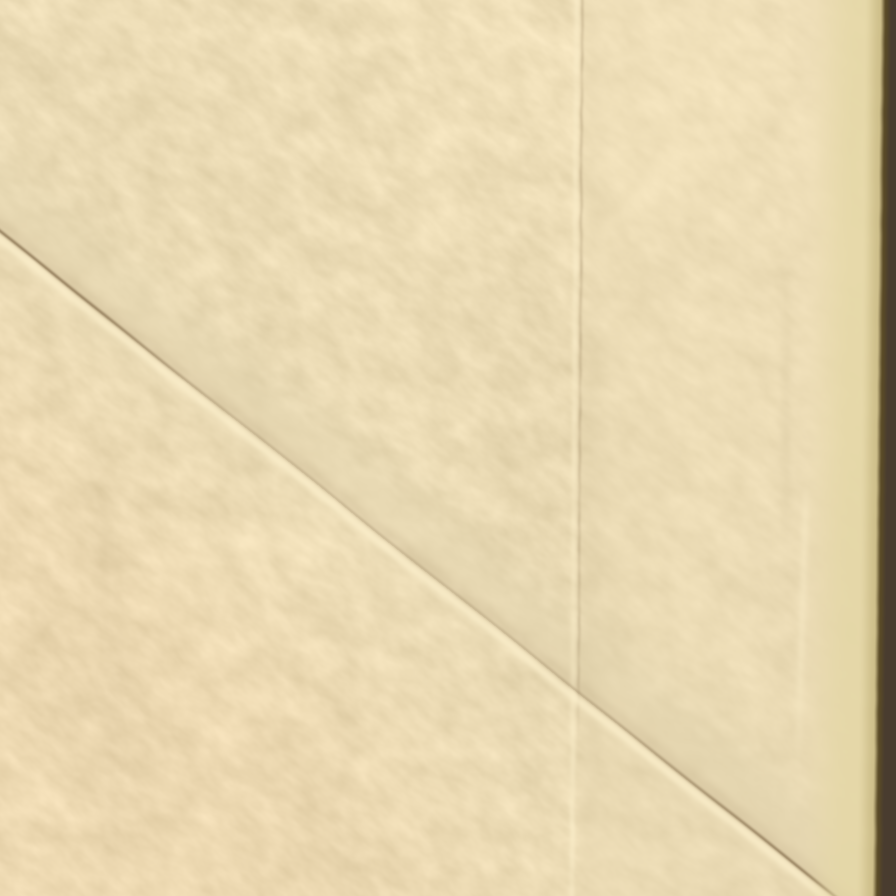
This texture is drawn by a Shadertoy shader. Its source:

```glsl
// Draws a sheet of creased cream paper with a diagonal fold, a vertical fold and a dark right margin.

// Colours
const vec3 PAPER       = vec3(0.920, 0.857, 0.706);
const vec3 WARM_TINT   = vec3(0.008, -0.008, -0.012);
const vec3 EDGE_YELLOW = vec3(0.890, 0.840, 0.640);
const vec3 EDGE_SHADE  = vec3(0.790, 0.730, 0.520);
const vec3 RIM_OLIVE   = vec3(0.350, 0.290, 0.150);
const vec3 MARGIN      = vec3(0.285, 0.235, 0.185);
const vec3 SHADOW      = vec3(0.520, 0.430, 0.300);
const vec3 HIGHLIGHT   = vec3(0.990, 0.940, 0.800);

// Layout, in canvas units
const float FOLD_START = 0.740;    // height of the diagonal at the left side
const float FOLD_SLOPE = -0.795;
const float CREASE_X   = 0.6385;   // foot of the vertical crease
const float CREASE_TILT = 0.005;
const float MARGIN_X   = 0.977;    // foot of the dark margin
const float MARGIN_TILT = 0.009;

// Texture
const float MOTTLE_SCALE = 24.0;
const float FIBRE_SCALE  = 65.0;
const float GRAIN_AMOUNT = 0.085;

vec2 hashGradient(vec2 cell) {
    vec3 p = fract(vec3(cell.xyx) * vec3(0.1031, 0.1030, 0.0973));
    p += dot(p, p.yzx + 33.33);
    float angle = 6.2832 * fract((p.x + p.y) * p.z);
    return vec2(cos(angle), sin(angle));
}

float gradientNoise(vec2 p) {
    vec2 i = floor(p), f = fract(p);
    vec2 u = f * f * f * (f * (f * 6.0 - 15.0) + 10.0);
    float a = dot(hashGradient(i), f);
    float b = dot(hashGradient(i + vec2(1, 0)), f - vec2(1, 0));
    float c = dot(hashGradient(i + vec2(0, 1)), f - vec2(0, 1));
    float d = dot(hashGradient(i + vec2(1, 1)), f - vec2(1, 1));
    return mix(mix(a, b, u.x), mix(c, d, u.x), u.y);
}

float fbm(vec2 p) {
    float sum = 0.0, weight = 0.5;
    for (int i = 0; i < 4; i++) {
        sum += weight * gradientNoise(p);
        p = mat2(0.8, -0.6, 0.6, 0.8) * p * 2.03 + 17.3;
        weight *= 0.55;
    }
    return sum;
}

// Soft bell of the given half width
float bell(float d, float width) {
    return exp(-d * d / (width * width));
}

// Mottling plus short fibres stretched along the fold
float paperGrain(vec2 uv) {
    vec2 along = normalize(vec2(1.0, FOLD_SLOPE));
    vec2 p = vec2(dot(uv, along), dot(uv, vec2(-along.y, along.x)));
    float mottle = fbm(p * vec2(0.75, 1.2) * MOTTLE_SCALE);
    float fibre = gradientNoise(p * vec2(0.7, 1.5) * FIBRE_SCALE + 9.0);
    return mottle + 0.3 * fibre;
}

// Broad tone of the sheet: warm lower left, cooler and dimmer by the fold
vec3 sheetTone(vec2 uv, float fold) {
    vec3 col = PAPER + 0.035 * fbm(uv * 4.0 + 3.0);
    col += WARM_TINT * smoothstep(0.05, -0.3, fold) * smoothstep(0.8, 0.2, uv.x);
    col += 0.016 * smoothstep(0.15, 0.6, fold);
    col -= vec3(0.016, 0.012, 0.010) * bell(fold - 0.035, 0.045);
    // Faint upright undulations in the lower left
    col -= 0.016 * bell(uv.x - 0.118 - 0.01 * sin(uv.y * 9.0), 0.018) * smoothstep(0.62, 0.45, uv.y);
    col -= 0.010 * bell(uv.x - 0.385, 0.015) * smoothstep(0.40, 0.25, uv.y);
    return col;
}

void mainImage(out vec4 fragColor, in vec2 fragCoord) {
    vec2 uv = fragCoord / iResolution.xy;
    float wobble = 0.0015 * gradientNoise(vec2(uv.x * 9.0, 2.5));
    float fold = (uv.y - FOLD_START - FOLD_SLOPE * uv.x) / length(vec2(1.0, FOLD_SLOPE)) + wobble;
    float jitter = 0.0012 * gradientNoise(vec2(4.5, uv.y * 45.0));
    float crease = uv.x - CREASE_X - CREASE_TILT * uv.y + jitter;
    float margin = uv.x - MARGIN_X - MARGIN_TILT * uv.y + 0.5 * jitter;

    // Sheet and grain; the grain calms beside the fold and the margin
    vec3 col = sheetTone(uv, fold);
    float calm = 1.0 - 0.6 * bell(fold - 0.025, 0.03);
    calm *= 1.0 - 0.35 * smoothstep(0.64, 0.66, uv.x);
    calm *= 1.0 - 0.7 * smoothstep(0.88, 0.93, uv.x);
    col += GRAIN_AMOUNT * calm * paperGrain(uv) * vec3(1.0, 1.02, 1.12);

    // Vertical crease: pale ridge with a thin shadow on its right
    float rough = 0.8 + 0.5 * gradientNoise(vec2(uv.y * 40.0, 7.5));
    col = mix(col, HIGHLIGHT, 0.55 * rough * bell(crease, 0.0038));
    col = mix(col, SHADOW, 0.23 * rough * bell(crease - 0.0062, 0.0022) * smoothstep(0.15, 0.28, uv.y));
    col -= 0.014 * bell(crease - 0.018, 0.014);

    // Diagonal fold: lit lip below, shadow line above, darkest at both ends
    float ends = smoothstep(0.15, 0.5, abs(uv.x - 0.43));
    float shadowLine = mix(0.24, 0.68, max(ends, smoothstep(0.28, 0.08, uv.x)));
    col = mix(col, HIGHLIGHT, 0.68 * bell(fold + 0.0065, 0.0055));
    col = mix(col, SHADOW, shadowLine * bell(fold - 0.001, 0.0022));
    col = mix(col, SHADOW, 0.10 * bell(fold - 0.006, 0.009) * step(0.0, fold));

    // Faint marks beside the margin
    float markSpan = smoothstep(0.10, 0.28, uv.y) * smoothstep(0.47, 0.42, uv.y);
    col = mix(col, HIGHLIGHT, 0.32 * markSpan * bell(uv.x - 0.892 - 0.03 * (uv.y - 0.2), 0.005));
    col -= 0.025 * bell(uv.x - 0.877, 0.007) * bell(uv.y - 0.53, 0.12);

    // Yellowed border, shaded rim and dark margin
    col = mix(col, EDGE_YELLOW, 0.7 * smoothstep(-0.085, -0.03, margin));
    col = mix(col, EDGE_SHADE, 0.8 * smoothstep(-0.022, -0.003, margin));
    col = mix(col, RIM_OLIVE, smoothstep(-0.004, 0.003, margin));
    col = mix(col, MARGIN, smoothstep(0.002, 0.010, margin));

    fragColor = vec4(clamp(col, 0.0, 1.0), 1.0);
}
```
